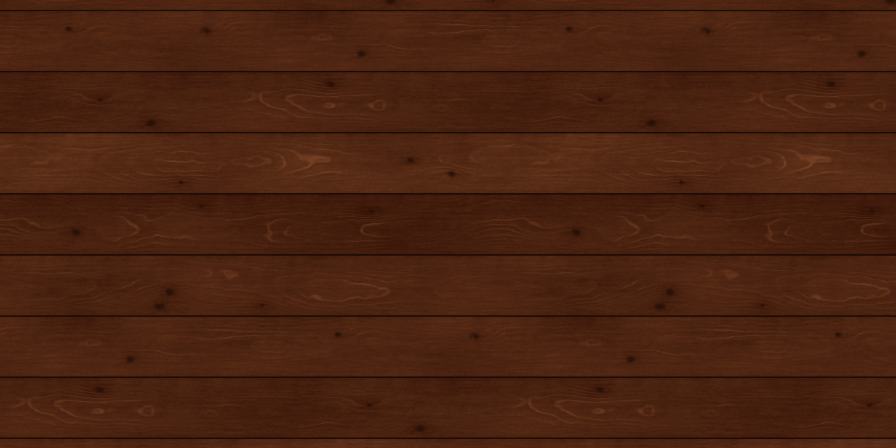
This texture is drawn by a Shadertoy shader. Its source:

```glsl
// Dark stained horizontal wood planks with cathedral grain, knots and thin seams

#define PLANK_HEIGHT 0.1364   // in canvas heights
#define FIRST_SEAM   0.0235   // distance of the top seam from the top edge
#define TILE_WIDTH   1.117    // horizontal repeat, in canvas heights
#define TILE_PLANKS  5.0      // planks before the set repeats
#define TILE_SHIFT   0.516    // sideways step of each repeated set
#define SEAM_HALF    0.0015
#define KNOTS        3
#define RING_GAIN    0.52
#define FIBRE_GAIN   0.29

const vec3 DARK_WOOD  = vec3(0.200, 0.070, 0.022);
const vec3 LIGHT_WOOD = vec3(0.400, 0.212, 0.112);
const vec3 KNOT_COLOR = vec3(0.140, 0.050, 0.020);
const vec3 SEAM_COLOR = vec3(0.090, 0.030, 0.014);

float hash(vec2 p) {
    return fract(sin(dot(p, vec2(127.1, 311.7))) * 43758.5453);
}

// Value noise that wraps in x after "period" cells
float noise(vec2 p, float period) {
    vec2 i = floor(p), f = fract(p);
    f = f * f * (3.0 - 2.0 * f);
    float x0 = mod(i.x, period), x1 = mod(i.x + 1.0, period);
    float low  = mix(hash(vec2(x0, i.y)), hash(vec2(x1, i.y)), f.x);
    float high = mix(hash(vec2(x0, i.y + 1.0)), hash(vec2(x1, i.y + 1.0)), f.x);
    return mix(low, high, f.y);
}

// Noise over one plank: cells along and across, separated by a seed
float plankNoise(vec2 uv, float along, float across, float seed) {
    return noise(vec2(uv.x * along, uv.y * across + seed * 71.0), along);
}

// Base lightness of each plank in the set
float plankTone(float id) {
    float tones[5] = float[5](0.55, 0.48, 0.66, 0.40, 0.54);
    return tones[int(id)];
}

// x: dark core, y: soft stain, z: bending of the rings
vec3 knots(vec2 uv, float id) {
    vec3 sum = vec3(0.0);
    float wobble = 0.6 + 0.8 * plankNoise(uv, 110.0, 14.0, id + 30.0);
    for (int k = 0; k < KNOTS; k++) {
        vec2 key = vec2(float(k) + 3.0, id * 7.0 + 11.0);
        vec2 center = vec2(hash(key), mix(0.12, 0.9, hash(key + 19.0)));
        vec2 d = uv - center;
        d.x = fract(d.x + 0.5) - 0.5;
        d *= vec2(TILE_WIDTH, PLANK_HEIGHT);
        float radius = mix(0.005, 0.012, hash(key + 41.0));
        float core = 1.0 - smoothstep(0.2, 1.0, length(d * vec2(0.75, 1.0)) / (radius * wobble));
        vec2 s = d / vec2(0.028, 0.015);
        vec2 b = d / vec2(0.055, 0.017);
        sum.x = max(sum.x, core);
        sum.y += exp(-dot(s, s));
        sum.z += exp(-dot(b, b)) * radius / 0.012;
    }
    return sum;
}

// Bright thin contour lines of a long stretched field around the plank's heart
float rings(vec2 uv, float id, float bend) {
    float heart = 0.38 + 0.24 * plankNoise(uv, 3.0, 0.0, id + 5.0);
    float w = uv.y - heart;
    float field = 24.0 * w * w + 2.5 * bend
        + 4.2 * plankNoise(uv, 6.0, 1.5, id + 9.0)
        + 0.9 * plankNoise(uv, 17.0, 5.0, id + 14.0)
        + 0.3 * plankNoise(uv, 70.0, 9.0, id + 17.0);
    float blur = min(fwidth(field), 0.6);
    float line = 1.0 - smoothstep(0.02, 0.10 + 0.6 * blur, abs(fract(field) - 0.5));
    float patchy = smoothstep(0.3, 0.8, plankNoise(uv, 11.0, 4.0, id + 20.0));
    float broken = 0.45 + 0.8 * plankNoise(uv, 60.0, 20.0, id + 24.0);
    float strength = (0.12 + 0.88 * patchy) * broken * exp(-11.0 * w * w);
    float band = 0.07 * sin(6.2832 * field) * (1.0 - blur);
    return line * strength / (1.0 + 0.6 * blur) + band;
}

// Fine lengthwise fibres, broad stains and faint crosswise curl
float fibres(vec2 uv, float id) {
    float fine = plankNoise(uv, 60.0, 34.0, id + 50.0) - 0.5;
    float streak = plankNoise(uv, 12.0, 22.0, id + 55.0) - 0.5;
    float pores = plankNoise(uv, 240.0, 32.0, id + 60.0) - 0.5;
    float stain = plankNoise(uv, 5.0, 1.4, id + 65.0) - 0.5;
    float cloud = plankNoise(uv, 14.0, 2.5, id + 68.0) - 0.5;
    vec2 slanted = vec2(uv.x + 0.02 * uv.y, uv.y);
    float curl = plankNoise(slanted, 70.0, 2.0, id + 70.0) - 0.5;
    float nearTop = exp(-5.0 * uv.y);
    return fine * 0.40 + streak * 0.45 + pores * 0.40 + stain * 0.95
        + cloud * 0.45 + curl * (0.12 + 0.5 * nearTop);
}

void mainImage(out vec4 fragColor, in vec2 fragCoord) {
    vec2 p = fragCoord / iResolution.y;
    float pixel = 1.0 / iResolution.y;

    // Plank index from the top, and coordinates within the plank
    float down = (1.0 - p.y - FIRST_SEAM) / PLANK_HEIGHT;
    float row = floor(down);
    float id = mod(row, TILE_PLANKS);
    float cycle = floor(row / TILE_PLANKS);
    vec2 uv = vec2(fract((p.x + cycle * TILE_SHIFT) / TILE_WIDTH), down - row);

    // Wood surface
    vec3 knot = knots(uv, id);
    float tone = plankTone(id) + FIBRE_GAIN * fibres(uv, id)
        + RING_GAIN * rings(uv, id, knot.z) - 0.2 * knot.y;
    vec3 color = mix(DARK_WOOD, LIGHT_WOOD, clamp(tone, -0.2, 1.25));
    color = mix(color, KNOT_COLOR, 0.75 * knot.x);

    // Seams with a slight shadow
    float seamDist = min(uv.y, 1.0 - uv.y) * PLANK_HEIGHT;
    color *= 1.0 - 0.12 * exp(-seamDist / 0.004);
    float seam = 1.0 - smoothstep(SEAM_HALF - 0.5 * pixel, SEAM_HALF + 0.5 * pixel, seamDist);
    color = mix(color, SEAM_COLOR, 0.9 * seam);

    fragColor = vec4(color, 1.0);
}
```
